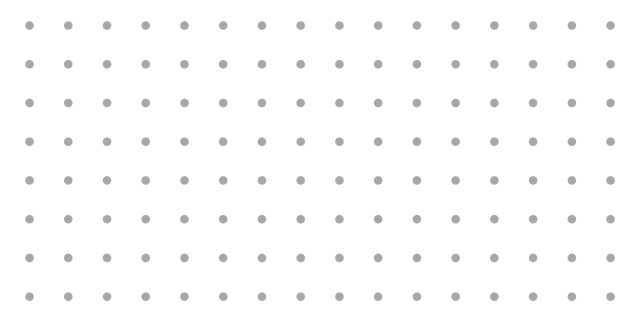
Write a Shadertoy shader that draws this pattern.

```glsl
// Even grid of small grey dots on a white ground.

// Lengths are in units of the canvas height.
const vec2 DOT_COUNT = vec2(16.0, 8.0);
const vec2 FIRST_DOT = vec2(0.0923, 0.0729); // centre of the lower left dot
const float PITCH = 0.12105;
const float DOT_RADIUS = 0.0133;
const vec3 GROUND_COLOR = vec3(1.0);
const vec3 DOT_COLOR = vec3(0.655, 0.655, 0.66);

// Signed distance to the nearest dot of the finite grid.
float dotGridDistance(vec2 p) {
    vec2 cell = clamp(round((p - FIRST_DOT) / PITCH), vec2(0.0), DOT_COUNT - 1.0);
    return length(p - FIRST_DOT - cell * PITCH) - DOT_RADIUS;
}

void mainImage(out vec4 fragColor, in vec2 fragCoord) {
    vec2 p = fragCoord / iResolution.y;
    float pixel = 1.0 / iResolution.y;

    // Coverage ramps across one pixel at the rim.
    float coverage = clamp(0.5 - dotGridDistance(p) / pixel, 0.0, 1.0);
    fragColor = vec4(mix(GROUND_COLOR, DOT_COLOR, coverage), 1.0);
}
```
